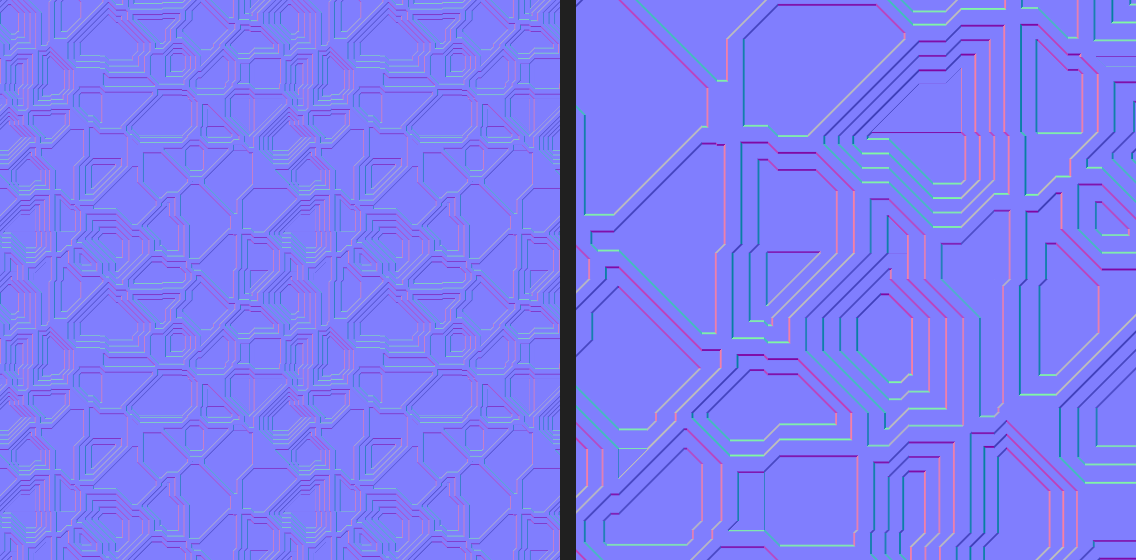
Left, the full canvas; right, a detail of the centre.
Give the GLSL for this texture map, as a Shadertoy shader.

```glsl
// Normal map of terraced circuit-like panels with straight and 45 degree contour grooves
#define TILES 2.0         // repeats across and down
#define CELLS 6.0         // panels along one side of a repeat
#define JITTER 1.0        // scatter of panel centres
#define SIZE_VARIATION 0.55
#define MAX_STEPS 4       // most terraces on one panel
#define STEP_GAP 0.235    // contour spacing, in cell distance
#define FIRST_STEP 0.12   // offset of the outer contour from the border
#define LINE_WIDTH 0.0011 // as a fraction of the canvas
#define SLOPE 3.6         // steepness of each terrace edge
#define DIAGONAL_FADE 0.75
#define SEED 29.0

vec3 hash3(vec2 cell) {
    vec3 q = fract(vec3(cell.xyx + SEED) * vec3(0.1031, 0.1030, 0.0973));
    q += dot(q, q.yxz + 33.33);
    return fract((q.xxy + q.yzz) * q.zyx);
}

// Box-filtered coverage of a line at signed distance d
float lineCoverage(float d, float pixel) {
    float halfWidth = 0.5 * LINE_WIDTH;
    return clamp((d + halfWidth) / pixel + 0.5, 0.0, 1.0)
         - clamp((d - halfWidth) / pixel + 0.5, 0.0, 1.0);
}

// Border measure of a wrapped Manhattan Voronoi: value in x, gradient in yz
vec3 panelField(vec2 p, out vec2 panelId) {
    vec2 base = floor(p);
    float nearest = 1e3, second = 1e3;
    vec2 nearestDir = vec2(0.0), secondDir = vec2(0.0);
    panelId = vec2(0.0);
    for (int j = -2; j <= 2; j++) {
        for (int i = -2; i <= 2; i++) {
            vec2 cell = base + vec2(i, j);
            vec2 id = mod(cell, CELLS);
            vec3 rnd = hash3(id);
            vec2 toPoint = p - cell - 0.5 - JITTER * (rnd.xy - 0.5);
            float d = abs(toPoint.x) + abs(toPoint.y) - SIZE_VARIATION * rnd.z;
            vec2 dir = 2.0 * step(0.0, toPoint) - 1.0;
            if (d < nearest) {
                second = nearest;
                secondDir = nearestDir;
                nearest = d;
                nearestDir = dir;
                panelId = id;
            } else if (d < second) {
                second = d;
                secondDir = dir;
            }
        }
    }
    return vec3(second - nearest, secondDir - nearestDir);
}

void mainImage(out vec4 fragColor, in vec2 fragCoord) {
    vec2 uv = fragCoord / iResolution.xy;
    float pixel = 1.0 / min(iResolution.x, iResolution.y);

    vec2 panelId;
    vec3 field = panelField(uv * TILES * CELLS, panelId);
    float steepness = length(field.yz);

    // Each panel has its own terrace count and spacing
    vec3 rnd = hash3(panelId + 61.0);
    float steps = 1.0 + floor(rnd.x * 1.2 * float(MAX_STEPS));
    float gap = STEP_GAP * mix(0.75, 1.2, rnd.y);

    // Contours appear only where the field is sloped
    float edge = 0.0;
    if (steepness > 0.5) {
        float toCanvas = 1.0 / (steepness * TILES * CELLS);
        for (int k = 0; k < MAX_STEPS; k++) {
            if (float(k) >= steps) break;
            float level = FIRST_STEP + gap * float(k);
            float strength = mix(0.75, 1.0, fract(rnd.z + 0.62 * float(k)));
            edge = max(edge, strength * lineCoverage((field.x - level) * toCanvas, pixel));
        }
    }
    if (abs(field.y * field.z) > 0.5) edge *= DIAGONAL_FADE;

    // Terraces fall outward; the green channel points down
    vec2 outward = -field.yz / max(steepness, 0.5);
    vec3 edgeNormal = normalize(vec3(outward.x * SLOPE, -outward.y * SLOPE, 1.0));
    vec3 normal = mix(vec3(0.0, -0.01, 0.99), edgeNormal, edge);
    fragColor = vec4(0.5 + 0.5 * normal, 1.0);
}
```
